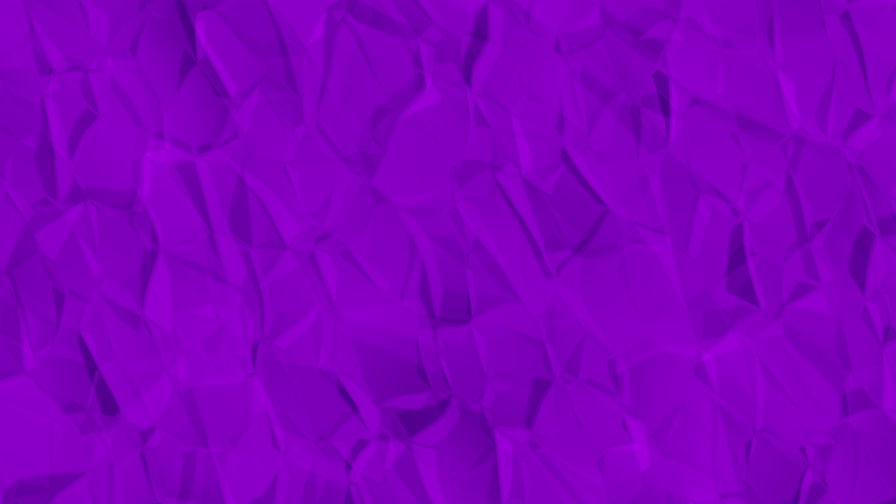
This texture is drawn by a WebGL 1 fragment shader. Its source:

```glsl
precision highp float;
// Crumpled violet paper: slanted facets, tapering fold shards and soft creases.

uniform vec2 u_resolution;

#define BASE_COLOR vec3(0.508, 0.0, 0.746)
#define GRAIN_AXIS vec2(0.91, 0.41)   // across the main fold direction
#define FACET_DENSITY vec2(6.6, 4.1)  // facets per canvas height, across and along
#define FACET_CONTRAST 0.075
#define FACET_TILT 0.085
#define FOLD_CONTRAST 0.145
#define CREASE_GLOW 0.06
#define EDGE_SOFTNESS 0.03
#define BEND 0.2
#define LIGHT vec2(-0.85, 0.53)
#define HIGHLIGHT_LIMIT 0.55          // highlights are weaker than shadows

vec3 hash3(vec2 p) {
  vec3 q = vec3(dot(p, vec2(127.1, 311.7)), dot(p, vec2(269.5, 183.3)),
                dot(p, vec2(419.2, 371.9)));
  return fract(sin(q) * 43758.55);
}

float cornerSlope(vec2 corner, vec2 offset) {
  return dot(hash3(corner).xy * 2.0 - 1.0, offset);
}

float gradientNoise(vec2 p) {
  vec2 i = floor(p), f = fract(p);
  vec2 u = f * f * f * (f * (f * 6.0 - 15.0) + 10.0);
  vec2 e = vec2(1.0, 0.0);
  return mix(mix(cornerSlope(i, f), cornerSlope(i + e, f - e), u.x),
             mix(cornerSlope(i + e.yx, f - e.yx), cornerSlope(i + 1.0, f - 1.0), u.x), u.y);
}

// Tone of facet a, with a tapering shard folded along its border with facet b.
float facetTone(vec2 a, vec2 b, vec2 idA, vec2 idB, float shardFade) {
  vec3 cell = hash3(idA + 17.0);
  vec3 edge = hash3(idA + idB * 7.3 + 3.1);
  vec2 normal = normalize(b - a);
  vec2 middle = 0.5 * (a + b);
  float along = dot(middle, vec2(normal.y, -normal.x));
  float width = min(0.22 * edge.x + (edge.y - 0.5) * 0.9 * along, 0.34);
  float shard = smoothstep(-EDGE_SOFTNESS, EDGE_SOFTNESS, width - dot(middle, normal));
  float flatTone = FACET_CONTRAST * (cell.x - 0.5) - FACET_TILT * dot(a, cell.yz * 2.0 - 1.0);
  float foldTone = FOLD_CONTRAST * (0.6 * dot(normal, LIGHT) + edge.z - 0.5);
  return flatTone + shard * shardFade * foldTone;
}

// One layer of folded sheet: nearest two sites give the facet and its crease.
float crumple(vec2 p) {
  vec2 base = floor(p);
  vec2 a = vec2(0.0), b = vec2(0.0), idA = vec2(0.0), idB = vec2(0.0);
  float d1 = 9.0, d2 = 9.0, d3 = 9.0;
  for (int y = -2; y <= 2; y++) {
    for (int x = -2; x <= 2; x++) {
      vec2 id = base + vec2(float(x), float(y));
      vec2 site = id + 0.5 + 0.9 * (hash3(id).xy - 0.5) - p;
      float d = length(site);
      if (d < d1) {
        d3 = d2; d2 = d1; d1 = d;
        b = a; idB = idA;
        a = site; idA = id;
      } else if (d < d2) {
        d3 = d2; d2 = d;
        b = site; idB = id;
      } else if (d < d3) {
        d3 = d;
      }
    }
  }
  float border = dot(0.5 * (a + b), normalize(b - a));
  float shardFade = smoothstep(0.0, 0.06, d3 - d2);
  float near = facetTone(a, b, idA, idB, shardFade);
  float far = facetTone(b, a, idB, idA, shardFade);
  float tone = mix(far, near, 0.5 + 0.5 * smoothstep(0.0, EDGE_SOFTNESS, border));

  // Thin ridge or valley line, equal on both sides of the border.
  float ridge = hash3(idA + idB).x - 0.4;
  float line = exp(-border * border / (EDGE_SOFTNESS * EDGE_SOFTNESS));
  return tone + CREASE_GLOW * ridge * line * shardFade;
}

void main() {
  vec2 p = gl_FragCoord.xy / u_resolution.y;

  // Align with the folds and bend them slightly.
  vec2 q = vec2(dot(p, GRAIN_AXIS), dot(p, vec2(-GRAIN_AXIS.y, GRAIN_AXIS.x)));
  q = q * FACET_DENSITY + 20.0;
  q += BEND * vec2(gradientNoise(q * 1.3), gradientNoise(q * 1.3 + 31.0));

  // Large facets, patches of smaller folds, then broad shade and faint mottling.
  float patches = smoothstep(-0.3, 0.35, gradientNoise(q * 0.7 + 5.0));
  float tone = crumple(q);
  tone += mix(0.35, 0.8, patches) * crumple(mat2(1.5, 0.5, -0.5, 1.5) * q + 47.0);
  tone += 0.012 * gradientNoise(p * 2.5 + 9.0);
  tone += 0.012 * gradientNoise(p * vec2(9.0, 22.0));

  tone = min(tone, tone * HIGHLIGHT_LIMIT);
  gl_FragColor = vec4(BASE_COLOR + tone * vec3(1.0, 0.0, 1.0), 1.0);
}
```
